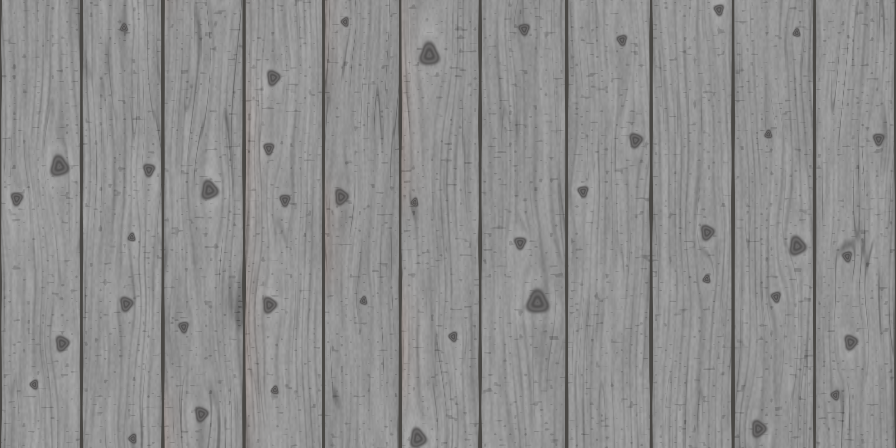
Give the GLSL for this texture, as a Shadertoy shader.

```glsl
// Weathered grey timber wall: eleven upright planks with grain, cracks and knots.
#define PLANKS 11.0        // planks across the canvas
#define SEAM_HALF 0.019    // half width of a seam, in plank widths
#define KNOT_SPACING 1.1   // height of the cell that may hold one knot
#define KNOT_DENSITY 0.76  // share of the cells that hold a knot
#define RING_FREQ 58.0     // growth lines across a plank, in radians
#define WOOD_TONE 0.586
#define SEAM_COLOR vec3(0.285, 0.280, 0.265)
#define KNOT_COLOR vec3(0.350, 0.345, 0.345)
#define STAIN_TINT vec3(0.035, -0.005, -0.020)

float hash(vec2 p) {
    vec3 q = fract(p.xyx * vec3(0.1031, 0.1030, 0.0973));
    q += dot(q, q.yzx + 33.33);
    return fract((q.x + q.y) * q.z);
}

float noise(vec2 p) {
    vec2 i = floor(p), f = fract(p);
    f = f * f * (3.0 - 2.0 * f);
    return mix(mix(hash(i), hash(i + vec2(1, 0)), f.x),
               mix(hash(i + vec2(0, 1)), hash(i + vec2(1, 1)), f.x), f.y);
}

// Cellular knots: returns (bent grain coordinate, core mask, pale halo, core rings).
vec4 knots(vec2 p, float plank, float px) {
    vec4 result = vec4(p.x, 0.0, 0.0, 0.0);
    for (int j = -1; j <= 1; j++) {
        vec2 cell = vec2(plank, floor(p.y / KNOT_SPACING) + float(j));
        if (hash(cell + 7.0) > KNOT_DENSITY) continue;
        float size = hash(cell + 31.0);
        float radius = mix(0.045, 0.135, size * size);
        vec2 center = vec2(plank + mix(0.17, 0.83, hash(cell + 53.0)),
                           (cell.y + mix(0.1, 0.9, hash(cell + 91.0))) * KNOT_SPACING);
        vec2 d = p - center;
        float wobble = 1.0 + 0.14 * sin(3.0 * atan(d.y, d.x) + 6.3 * size);
        float dist = length(d * vec2(1.0, 0.85)) * wobble / radius;
        vec2 reach = d * vec2(1.0, 0.4) / radius;
        result.x -= 0.75 * d.x * exp(-dot(reach, reach) / 6.0);
        float core = 1.0 - smoothstep(0.7, 1.05 + px / radius, dist);
        result.y = max(result.y, core);
        result.z += exp(-pow((dist - 1.6) / 0.5, 2.0)) * size;
        result.w += core * sin(dist * 13.0);
    }
    return result;
}

void mainImage(out vec4 fragColor, in vec2 fragCoord) {
    // Plank units, with the middle boards slightly uneven in width
    float px = PLANKS / iResolution.x;
    vec2 p = fragCoord * px;
    p.x += 0.11 * exp(-pow((p.x - 5.6) / 1.4, 2.0));
    float plank = floor(p.x);
    float seed = hash(vec2(plank, 17.0));
    float shift = plank * 37.0;

    vec4 knot = knots(p, plank, px);
    float grain = knot.x - plank;
    grain += 0.05 * sin(p.y * 0.8 + seed * 40.0) + 0.012 * sin(p.y * 2.9 + seed * 90.0);

    // Fibres and broad streaks along the board
    float tone = WOOD_TONE + 0.022 * (seed - 0.5);
    tone += 0.065 * (noise(vec2(grain * 34.0 + shift, p.y * 2.5)) - 0.5);
    tone += 0.050 * (noise(vec2(grain * 8.0 + shift, p.y * 0.7 + 40.0)) - 0.5);
    tone += 0.040 * (noise(vec2(p.x * 45.0, p.y * 22.0)) - 0.5);

    // Growth lines from layered sines, fading in and out
    float phase = grain * RING_FREQ + 2.0 * sin(grain * 11.0 + seed * 50.0)
                + 0.8 * sin(p.y * 1.3 + grain * 7.0);
    float ring = pow(0.5 + 0.5 * sin(phase), 4.0);
    float fade = noise(vec2(grain * 5.0 + shift, p.y * 0.9 + 80.0));
    tone -= 0.085 * ring * fade * mix(0.5, 1.2, seed);

    // Thin weather cracks and short sawn flecks
    float ridge = 1.0 - abs(2.0 * noise(vec2(grain * 13.0 + shift, p.y * 0.6 + 120.0)) - 1.0);
    float broken = smoothstep(0.4, 0.75, noise(vec2(grain * 6.0 + shift, p.y * 1.7 + 160.0)));
    tone -= 0.13 * smoothstep(0.86, 1.0, ridge) * broken * mix(0.4, 1.0, hash(vec2(plank, 5.0)));
    float fleck = noise(vec2(p.x * 17.0, p.y * 30.0 + 200.0));
    tone -= 0.09 * smoothstep(0.8, 0.97, fleck);

    // Knots with a pale rim
    tone += 0.03 * min(knot.z, 1.0);
    vec3 color = mix(vec3(tone), KNOT_COLOR + 0.045 * knot.w, 0.92 * knot.y);

    // Faint warm stain by the left edge of some boards
    float side = exp(-(p.x - plank) * 9.0) * step(0.6, hash(vec2(plank, 63.0)));
    color += STAIN_TINT * side * smoothstep(0.35, 0.8, noise(vec2(shift, p.y * 0.8)));

    // Dark seams with soft shade beside them
    float seamId = floor(p.x + 0.5);
    float edge = abs(p.x - seamId);
    float halfWidth = SEAM_HALF * mix(0.75, 1.25, noise(vec2(seamId * 13.0, p.y * 2.0)));
    color -= 0.06 * exp(-edge * 26.0);
    float seam = 1.0 - smoothstep(halfWidth - 0.5 * px, halfWidth + 0.5 * px, edge);
    color = mix(color, SEAM_COLOR, seam);

    fragColor = vec4(clamp(color, 0.0, 1.0), 1.0);
}
```
